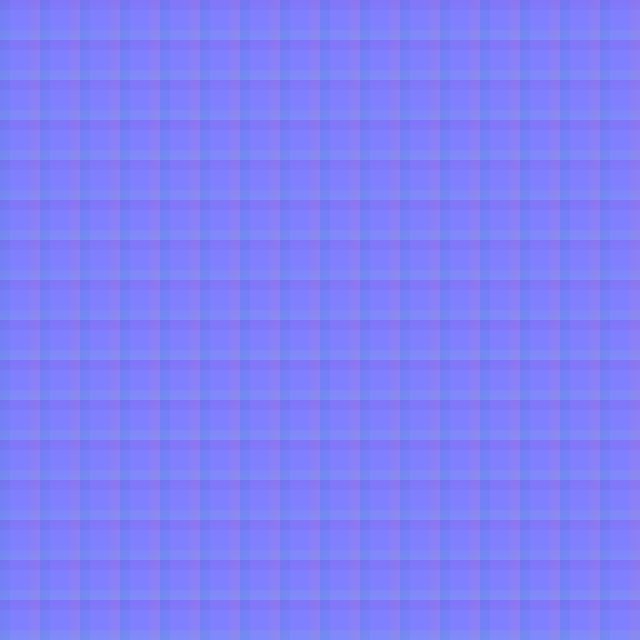
A Shadertoy shader for this texture map:

```glsl
// Normal map of a 16 by 16 grid of flat square tiles with shallow bevelled rims.
// Each axis gets a two-step bevel by distance to the nearest seam; the slopes add up
// as red and green tints, with a slight hashed variation per row, column and tile.

float hash(vec2 p) {
    vec3 q = fract(vec3(p.xyx) * 0.1031);
    q += dot(q, q.yzx + 33.33);
    return fract((q.x + q.y) * q.z);
}

// Rim strength on each axis: strong next to the seam, weaker inside, zero on the flat
vec2 rimStrength(vec2 seamDistance, vec2 pixel) {
    vec2 outer = 1.0 - smoothstep(0.125 - 0.5 * pixel, 0.125 + 0.5 * pixel, seamDistance);
    vec2 inner = 1.0 - smoothstep(0.25 - 0.5 * pixel, 0.25 + 0.5 * pixel, seamDistance);
    return 0.9 * inner + 0.15 * outer;
}

void mainImage(out vec4 fragColor, in vec2 fragCoord) {
    vec2 grid = 16.0 * fragCoord / iResolution.xy;
    vec2 pixel = 16.0 / iResolution.xy;
    vec2 tile = mod(floor(grid), 16.0);

    // Signed distance to the nearest seam, in tile widths
    vec2 seam = fract(grid + 0.5) - 0.5;
    vec2 rim = rimStrength(abs(seam), pixel);
    vec2 side = clamp(2.0 * seam / pixel, -1.0, 1.0);

    // Uneven bevel depth: mostly per column and row, a little per tile
    vec2 depth = vec2(hash(vec2(tile.x, 41.0)), hash(vec2(73.0, tile.y)));
    vec2 slope = side * rim * (0.88 + 0.16 * depth + 0.08 * hash(tile + 7.0));

    // Left rims lean to blue, right to pink, lower to green, upper to violet
    vec3 color = vec3(0.502, 0.502, 1.0);
    color.r -= 0.042 * slope.x;
    color.g += 0.034 * slope.y;
    color.b -= dot(rim, vec2(0.032, 0.022));
    fragColor = vec4(color, 1.0);
}
```
